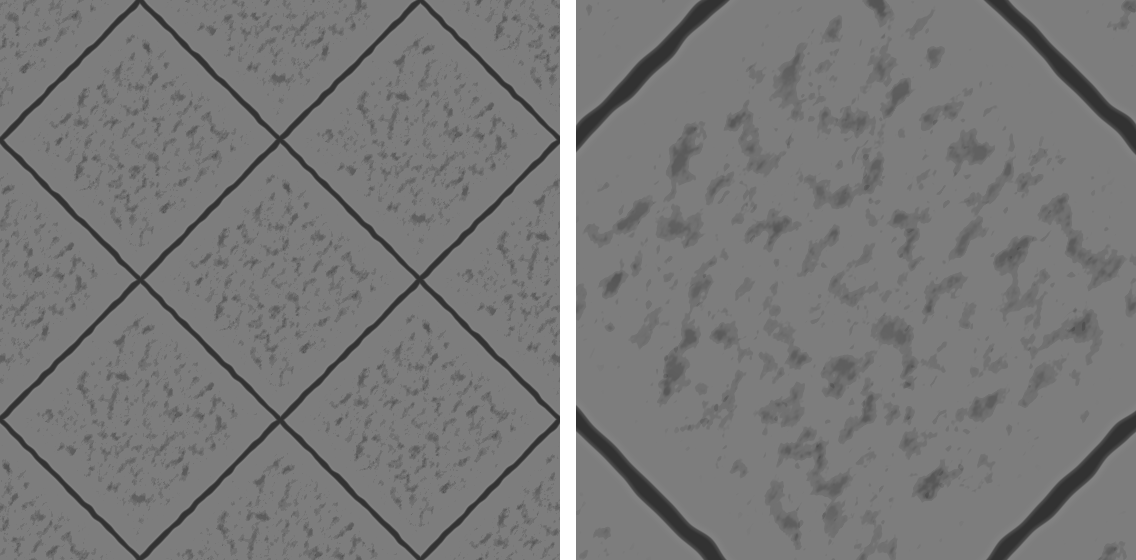
Left, the full canvas; right, a detail of the centre.
Write a WebGL 1 fragment shader that draws this texture.

```glsl
precision highp float;
// Grey stone tiles laid diagonally, two diamonds across and two down, with
// dark uneven grooves. Ragged blotches come from layered gradient noise that
// fades before each tile's rim; two stone variants alternate by diagonal row.

uniform vec2 u_resolution;

vec2 hash2(vec2 p) {
  vec3 q = fract(p.xyx * vec3(0.1031, 0.1030, 0.0973));
  q += dot(q, q.yzx + 33.33);
  return fract((q.xx + q.yz) * q.zy);
}

float cornerSlope(vec2 cell, vec2 offset) {
  return dot(hash2(cell) * 2.0 - 1.0, offset);
}

float gradientNoise(vec2 p) {
  vec2 i = floor(p), f = fract(p);
  vec2 w = f * f * f * (f * (f * 6.0 - 15.0) + 10.0);
  vec2 e = vec2(1.0, 0.0);
  return mix(mix(cornerSlope(i, f), cornerSlope(i + e, f - e), w.x),
             mix(cornerSlope(i + e.yx, f - e.yx), cornerSlope(i + 1.0, f - 1.0), w.x), w.y);
}

float fbm(vec2 p) {
  float sum = 0.0, amp = 1.0;
  for (int k = 0; k < 4; k++) {
    sum += amp * gradientNoise(p);
    p = mat2(1.6, 1.2, -1.2, 1.6) * p + 17.3;
    amp *= 0.5;
  }
  return sum;
}

// Two smooth random values along a groove, repeating every two tiles
vec2 ripple(float t, float seed) {
  float i = floor(t * 22.0), f = fract(t * 22.0);
  return mix(hash2(vec2(mod(i, 44.0), seed)), hash2(vec2(mod(i + 1.0, 44.0), seed)),
             f * f * (3.0 - 2.0 * f)) - 0.5;
}

// Signed distance to the grooves crossing one diagonal axis
float grooveDistance(float across, float along, float seed) {
  vec2 r = ripple(along, seed);
  float d = (fract(across + 0.5) - 0.5) * 0.35355;
  return abs(d + r.x * 0.0026) - 0.0048 - r.y * 0.0018;
}

void main() {
  vec2 p = gl_FragCoord.xy / u_resolution;
  float px = 1.0 / min(u_resolution.x, u_resolution.y);

  // Diagonal tile coordinates: one unit per tile side
  vec2 diag = 2.0 * vec2(p.x + p.y, p.x - p.y) - 0.5;
  vec2 f = fract(diag);
  float variant = mod(floor(diag.x), 2.0);
  vec2 local = 0.25 * vec2(f.x + f.y, f.x - f.y) + vec2(1.0 + variant * 3.0, 2.0);

  // Blotches, kept clear of the rim
  vec2 rim = min(f, 1.0 - f);
  float inset = min(rim.x, rim.y) + 0.03 * gradientNoise(local * 30.0);
  float fade = smoothstep(0.045, 0.15, inset);
  vec2 grain = vec2(local.x - 0.3 * local.y, local.y) * vec2(60.0, 46.0);
  float blotch = fbm(grain) - 0.55 * (1.0 - fade);
  float depth = 0.75 + 0.7 * gradientNoise(local * 32.0 + 50.0);
  float stone = 0.492;
  stone -= 0.05 * smoothstep(0.08, 0.17, blotch);
  stone -= 0.10 * depth * smoothstep(0.2, 0.46, blotch);

  // Fine pits scattered between the blotches
  float pits = gradientNoise(grain * 4.0 + 90.0) + 0.5 * gradientNoise(grain * 0.8 + 40.0);
  stone -= 0.05 * fade * smoothstep(0.36, 0.5, pits);

  // Grooves with a dark core and a faint bright lip
  float d = min(grooveDistance(diag.x, diag.y, 3.0), grooveDistance(diag.y, diag.x, 11.0));
  stone += 0.02 * (1.0 - smoothstep(0.001, 0.005, d));
  float groove = mix(0.195, 0.29, smoothstep(-0.0026, 0.0, d));
  float shade = mix(groove, stone, smoothstep(-0.6 * px, 0.0006 + 0.6 * px, d));

  gl_FragColor = vec4(vec3(shade), 1.0);
}
```
